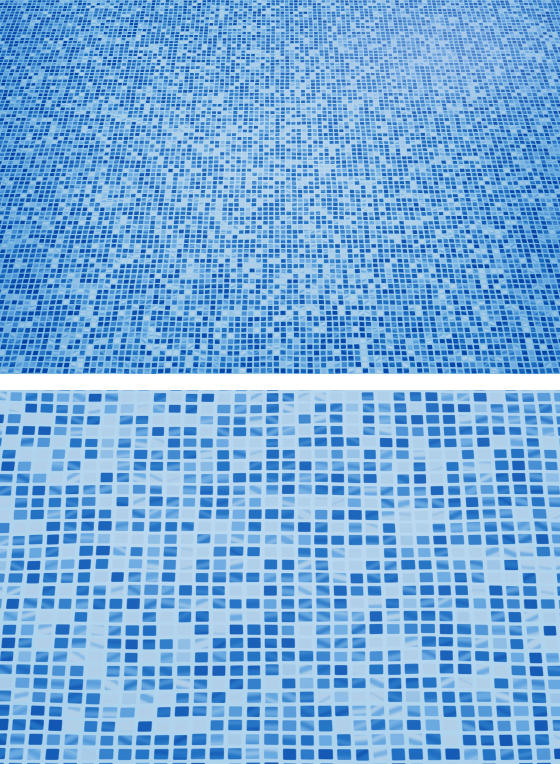
Top: the whole. Bottom: its middle third, enlarged.
Give the GLSL for this texture, as a Shadertoy shader.

```glsl
// A tiled pool floor under shallow water, receding upward from the viewer.
// A perspective grid of rounded tiles is bent by layered sines, each tile gets
// a hashed blue, and soft glows add the pale reflections on the surface.

const vec3 DEEP  = vec3(0.01, 0.27, 0.66);
const vec3 MID   = vec3(0.10, 0.43, 0.76);
const vec3 SKY   = vec3(0.40, 0.66, 0.88);
const vec3 PALE  = vec3(0.70, 0.82, 0.91);
const vec3 GROUT_SHADE = vec3(0.54, 0.76, 0.90);
const vec3 GROUT_LIT   = vec3(0.74, 0.86, 0.94);
const vec3 HAZE  = vec3(0.62, 0.74, 0.92);

const float COLUMNS = 82.0;    // tiles across the near edge
const float ROWS    = 61.0;    // row density at the near edge
const float TAPER   = 0.33;    // shrinkage of the far edge
const int   SAMPLES = 3;       // supersampling per axis

float hash(vec2 p) {
    vec3 q = fract(p.xyx * vec3(0.1031, 0.1030, 0.0973));
    q += dot(q, q.yzx + 33.33);
    return fract((q.x + q.y) * q.z);
}

float glow(vec2 p, vec2 centre, vec2 radius) {
    vec2 d = (p - centre) / radius;
    return exp(-dot(d, d));
}

// Layered sines, roughly -1 to 1
float waves(vec2 p) {
    return 0.5 * sin(p.x + 1.7 * sin(p.y * 0.8))
         + 0.3 * sin(p.y * 1.9 - p.x * 0.7 + 1.3)
         + 0.2 * sin(p.x * 3.1 + p.y * 2.3);
}

float roundedBox(vec2 p, vec2 halfSize, float radius) {
    vec2 q = abs(p) - halfSize + radius;
    return length(max(q, 0.0)) + min(max(q.x, q.y), 0.0) - radius;
}

// Canvas position to tile coordinates on the receding, rippling floor
vec2 floorGrid(vec2 p, float depth) {
    vec2 grid = vec2((p.x - 0.5) * COLUMNS, p.y * ROWS) / depth;
    vec2 ripple = vec2(waves(grid * 0.27), waves(grid.yx * 0.29 + 4.0));
    return grid + ripple * vec2(0.08, 0.11);
}

vec3 blueRamp(float s) {
    vec3 c = mix(DEEP, MID, smoothstep(0.0, 0.35, s));
    c = mix(c, SKY, smoothstep(0.35, 0.75, s));
    return mix(c, PALE, smoothstep(0.75, 1.0, s));
}

// One tile's glaze: hashed shade plus a soft diagonal sheen on some tiles
vec3 tileColour(vec2 id, vec2 local, float light) {
    float shade = pow(hash(id), 1.6) + 0.24 * light - 0.05;
    float slant = (hash(id + 17.0) - 0.5) * 1.6;
    float sheen = 0.5 + 0.5 * sin(7.0 * (local.x * slant + local.y) + 6.3 * hash(id + 41.0));
    shade += 0.22 * sheen * step(0.4, hash(id + 73.0));
    return blueRamp(shade);
}

vec3 poolFloor(vec2 p, float pixel) {
    float depth = 1.0 - TAPER * p.y;
    vec2 grid = floorGrid(p, depth);
    vec2 id = floor(grid);
    vec2 local = grid - id - 0.5;

    // Broad light with drifting patches
    float centreGlow = glow(p, vec2(0.50, 0.54), vec2(0.34, 0.38));
    float skyGlow = glow(p, vec2(0.80, 0.87), vec2(0.24, 0.17));
    float light = centreGlow + 0.5 * skyGlow + 0.10 * waves(p * vec2(13.0, 17.0));
    light = clamp(light, 0.0, 1.0);

    // Slightly uneven tile edges
    vec2 uneven = vec2(hash(id + 5.0), hash(id + 29.0)) - 0.5;
    float edge = roundedBox(local - 0.05 * uneven, vec2(0.375) + 0.05 * uneven.yx, 0.08);
    float softness = 0.02 + 0.2 * pixel * COLUMNS / depth;
    float tile = 1.0 - smoothstep(-softness, softness, edge);

    vec3 grout = mix(GROUT_SHADE, GROUT_LIT, light);
    vec3 colour = mix(grout, tileColour(id, local, light), tile);

    // Surface reflection and darker sides
    colour = mix(colour, HAZE, 0.10 * centreGlow + 0.40 * skyGlow);
    float side = smoothstep(0.28, 0.55, abs(p.x - 0.5)) * (1.0 - skyGlow);
    return colour * mix(vec3(1.0), vec3(0.80, 0.91, 0.97), side);
}

void mainImage(out vec4 fragColor, in vec2 fragCoord) {
    vec3 sum = vec3(0.0);
    for (int j = 0; j < SAMPLES; j++) {
        for (int i = 0; i < SAMPLES; i++) {
            vec2 offset = (vec2(i, j) + 0.5) / float(SAMPLES) - 0.5;
            sum += poolFloor((fragCoord + offset) / iResolution.xy, 1.0 / iResolution.x);
        }
    }
    fragColor = vec4(sum / float(SAMPLES * SAMPLES), 1.0);
}
```
